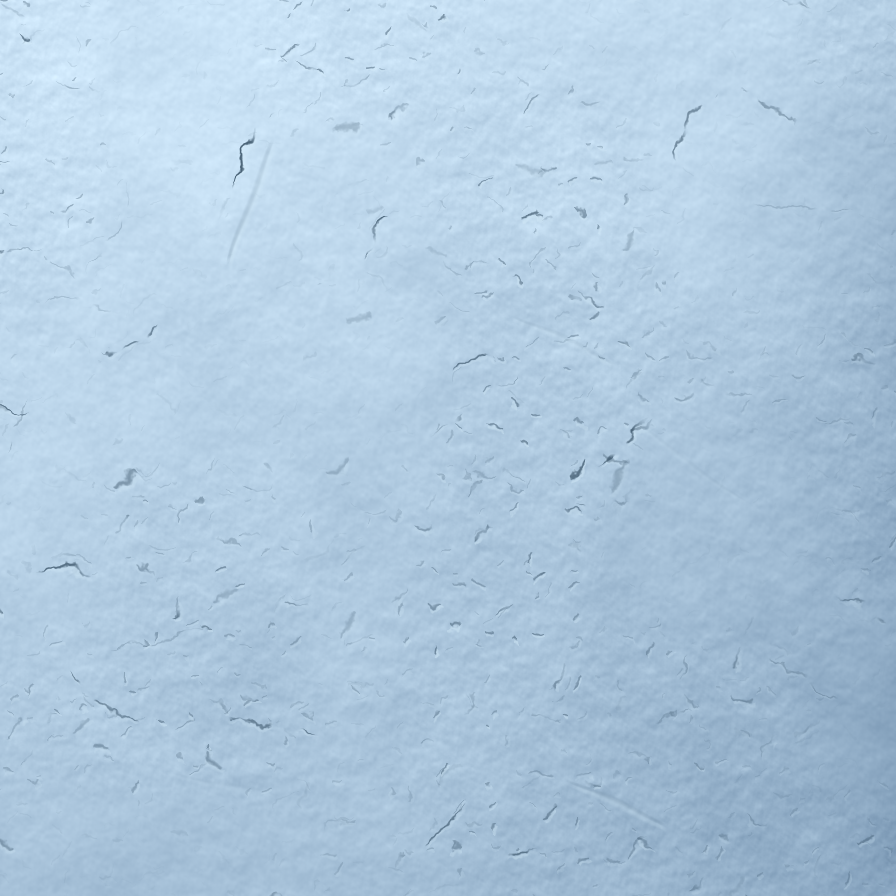
Write a three.js fragment shader that draws this texture.

```glsl
varying vec2 vUv;

const vec3 SHADE_BLUE = vec3(0.57, 0.68, 0.78);
const vec3 LIGHT_BLUE = vec3(0.75, 0.85, 0.93);
const vec3 CRACK_BLUE = vec3(0.18, 0.28, 0.36);
const vec3 EDGE_WHITE = vec3(0.84, 0.93, 0.98);
const vec2 TO_LIGHT = vec2(-0.0015, 0.004);

float hash(vec2 p) {
  return fract(sin(dot(p, vec2(127.1, 311.7))) * 43758.5453);
}

float noise(vec2 p) {
  vec2 i = floor(p);
  vec2 f = fract(p);
  f = f * f * (3.0 - 2.0 * f);
  float low = mix(hash(i), hash(i + vec2(1.0, 0.0)), f.x);
  float high = mix(hash(i + vec2(0.0, 1.0)), hash(i + 1.0), f.x);
  return mix(low, high, f.y);
}

float fbm(vec2 p) {
  float sum = 0.0;
  float gain = 0.5;
  for (int i = 0; i < 4; i++) {
    sum += gain * noise(p);
    p = mat2(0.8, 0.6, -0.6, 0.8) * p * 2.1 + 7.3;
    gain *= 0.5;
  }
  return sum;
}

// Soft, bent line around the origin, tapering to both ends
float stroke(vec2 q, float angle, float halfLength, float width, float bend) {
  float c = cos(angle);
  float s = sin(angle);
  q = vec2(c * q.x + s * q.y, c * q.y - s * q.x);
  float along = q.x / halfLength;
  float taper = max(1.0 - along * along, 0.0);
  float offset = abs(q.y + bend * halfLength * along * along);
  return (1.0 - smoothstep(0.1 * width, width * (0.5 + 0.6 * taper), offset))
    * smoothstep(0.0, 0.4, taper);
}

// Scattered strokes: x is the shadowed line, y the lit lip below it
vec2 strokes(vec2 p, float cells, float share, float halfLength, float width, float curl, float seed) {
  vec2 marks = vec2(0.0);
  vec2 home = floor(p * cells);
  for (int j = -1; j <= 1; j++) {
    for (int i = -1; i <= 1; i++) {
      vec2 id = home + vec2(float(i), float(j));
      vec2 key = id + seed;
      float present = step(hash(key + 3.1), share);
      vec2 center = (id + vec2(hash(key), hash(key + 17.7))) / cells;
      float angle = 2.0 * (hash(key + 5.9) - 0.35);
      float reach = halfLength * mix(0.45, 1.0, hash(key + 9.2));
      float bend = curl * (hash(key + 13.4) - 0.5);
      float depth = mix(0.2, 1.0, pow(hash(key + 21.6), 2.0));
      float thick = width * mix(0.6, 1.1, depth);
      vec2 q = p - center;
      vec2 lit = q + TO_LIGHT * (0.4 + thick * 200.0);
      marks.x = max(marks.x, present * depth * stroke(q, angle, reach, thick, bend));
      marks.y = max(marks.y, present * depth * stroke(lit, angle, reach, thick * 1.3, bend));
    }
  }
  return marks;
}

// Paint relief lit from the upper left
float relief(vec2 p, float scale) {
  return fbm(p * scale) - fbm((p + TO_LIGHT) * scale);
}

vec3 engrave(vec3 color, vec2 marks, float shadow, float lip) {
  color = mix(color, EDGE_WHITE, lip * marks.y);
  return mix(color, CRACK_BLUE, shadow * marks.x);
}

void main() {
  vec2 p = vUv;

  // Broad light falling off to the right and bottom
  float tone = 0.39 + 0.92 * p.y - 0.36 * p.x * p.x - 0.4 * pow(p.x, 6.0);
  tone += 0.3 * (fbm(p * 4.0 + 2.0) - 0.47);
  tone += 0.35 * (fbm(p * 13.0 + 5.0) - 0.47);

  // Uneven coat and fine grain
  float rough = smoothstep(0.3, 0.7, noise(p * 6.0 + 11.0));
  float cluster = smoothstep(0.25, 0.65, noise(p * 5.0 + 23.0));
  tone += mix(0.65, 1.2, rough) * relief(p, 22.0);
  tone += mix(0.45, 0.9, cluster) * relief(p + 4.0, 65.0);
  tone += 0.13 * (noise(p * 210.0) - 0.5);
  vec3 color = mix(SHADE_BLUE, LIGHT_BLUE, tone);

  // Long, nearly straight trowel marks
  vec2 drift = p + 0.012 * vec2(noise(p * 14.0), noise(p * 14.0 + 31.0));
  vec2 trowel = strokes(drift, 4.0, 0.5, 0.1, 0.004, 0.1, 41.0);
  color = engrave(color, trowel * (0.3 + 0.7 * rough), 0.14, 0.3);

  // Jagged cracks, broken along their length
  vec2 jagged = p + 0.024 * vec2(fbm(p * 48.0), fbm(p * 48.0 + 19.0));
  float gaps = smoothstep(0.35, 0.6, noise(p * 62.0 + 8.0));
  float calm = 1.0 - 0.5 * smoothstep(0.55, 0.9, p.x);
  vec2 longCracks = strokes(jagged, 7.0, 0.6, 0.06, 0.0025, 0.5, 73.0);
  color = engrave(color, longCracks * gaps * calm, 0.85, 0.4);
  vec2 shortCracks = strokes(jagged, 21.0, 0.5, 0.017, 0.0026, 0.6, 97.0);
  float wear = mix(0.12, 1.0, cluster) * mix(0.4, 1.0, gaps);
  color = engrave(color, shortCracks * wear * calm, 0.75, 0.5);

  // Small flakes gathered in worn patches
  vec2 flakes = strokes(jagged + 0.4, 42.0, 0.5, 0.008, 0.0022, 0.6, 211.0);
  color = engrave(color, flakes * mix(0.15, 1.0, cluster) * calm, 0.5, 0.45);

  // Deeper chips, mostly near the left side
  vec2 chips = strokes(jagged, 9.0, 0.28, 0.02, 0.005, 0.6, 151.0);
  color = engrave(color, chips * mix(1.0, 0.3, smoothstep(0.1, 0.35, p.x)), 0.95, 0.7);

  gl_FragColor = vec4(color, 1.0);
}
```
